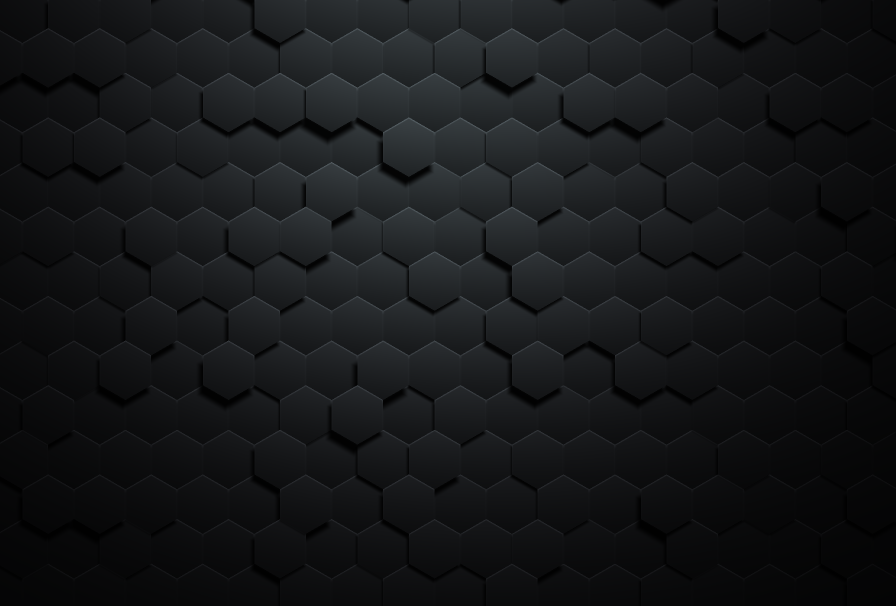
Write a Shadertoy shader that draws this pattern.

```glsl
// Dark honeycomb wall of hexagonal tiles at uneven heights, lit softly from above.

const float TILES_PER_HEIGHT = 11.76;
const vec2 GRID_ORIGIN = vec2(-0.065, 0.245);
const vec2 LATTICE = vec2(1.0, 1.7320508);
const vec2 SHADOW_SHIFT = vec2(-0.08, -0.21);
const float SIXTH_TURN = 1.0471976;

// Signed distance to a pointy-top hexagon one unit wide
float hexDistance(vec2 p) {
    p = abs(p);
    return max(p.x, dot(p, vec2(0.5, 0.8660254))) - 0.5;
}

// Centre of the tile that contains p
vec2 tileCentre(vec2 p) {
    vec2 evenRow = round(p / LATTICE) * LATTICE;
    vec2 oddRow = (floor(p / LATTICE) + 0.5) * LATTICE;
    vec2 a = p - evenRow;
    vec2 b = p - oddRow;
    return dot(a, a) < dot(b, b) ? evenRow : oddRow;
}

float hash(vec2 id) {
    return fract(sin(dot(id, vec2(127.1, 311.7))) * 43758.55);
}

// Most tiles lie low; some stand well out of the wall
float tileHeight(vec2 centre) {
    vec2 id = round(centre * 2.0 / LATTICE);
    return pow(hash(id), 3.0);
}

// Light left after the shadows of taller neighbours
float neighbourLight(vec2 p, vec2 centre, float height) {
    float light = 1.0;
    for (int i = 0; i < 6; i++) {
        float angle = float(i) * SIXTH_TURN;
        vec2 neighbour = centre + vec2(cos(angle), sin(angle));
        float rise = max(tileHeight(neighbour) - height, 0.0);
        float blur = 0.025 + 0.06 * rise;
        float d = hexDistance(p - neighbour - SHADOW_SHIFT * rise);
        float shade = 1.0 - smoothstep(-blur, blur, d);
        light *= 1.0 - 0.93 * shade * smoothstep(0.0, 0.25, rise);
    }
    return light;
}

// Broad pool of light, brightest above the middle
float wallGlow(vec2 uv) {
    vec2 d = (uv - vec2(0.47, 0.8)) * vec2(2.3, 1.35);
    return exp(-1.33 * dot(d, d));
}

// Thin bright bevel: full on upper edges, faint on the sides, none below
float bevel(vec2 local, float width) {
    float rim = smoothstep(-width, -0.3 * width, hexDistance(local));
    float upper = smoothstep(0.2, 0.32, local.y);
    float side = smoothstep(-0.35, -0.2, local.y);
    return rim * (0.1 * side + 0.9 * upper);
}

vec3 wallColor(vec2 uv, float aspect) {
    vec2 p = uv * vec2(aspect, 1.0) * TILES_PER_HEIGHT - GRID_ORIGIN;
    vec2 centre = tileCentre(p);
    vec2 local = p - centre;
    float height = tileHeight(centre);

    // Each face fades downward, and a little toward the left
    float face = 0.78 + dot(local, vec2(0.06, 0.45));
    face *= 0.97 + 0.06 * height;

    float glow = wallGlow(uv);
    float value = 0.012 + 0.236 * glow * face;
    value += 0.125 * sqrt(glow) * bevel(local, 0.032);
    value *= neighbourLight(p, centre, height);

    vec3 tint = mix(vec3(0.95, 0.97, 1.08), vec3(0.88, 0.98, 1.03), glow);
    return value * tint;
}

void mainImage(out vec4 fragColor, in vec2 fragCoord) {
    float aspect = iResolution.x / iResolution.y;
    vec3 color = vec3(0.0);

    // Four samples per pixel smooth the tile borders
    for (int i = 0; i < 4; i++) {
        vec2 jitter = vec2(i % 2, i / 2) * 0.5 - 0.25;
        color += wallColor((fragCoord + jitter) / iResolution.xy, aspect);
    }
    fragColor = vec4(color * 0.25, 1.0);
}
```
